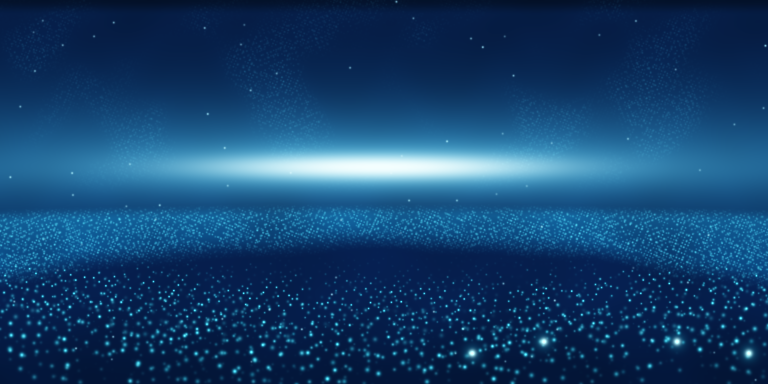
Write a WebGL 2 fragment shader that draws this background.

```glsl
#version 300 es
precision highp float;
// A blazing lens of light on a blue horizon above a sea of glowing particles.
// Vertical gradients and Gaussian glows form the scene; hashed, rotated cell
// grids scatter the grains, and layered sines break them into loose clouds.

uniform vec2 u_resolution;
out vec4 fragColor;

// Palette
const vec3 SKY_TOP    = vec3(0.022, 0.115, 0.275);
const vec3 SKY_LOW    = vec3(0.050, 0.235, 0.430);
const vec3 SEA_DEEP   = vec3(0.022, 0.120, 0.305);
const vec3 SEA_FLOOR  = vec3(0.012, 0.085, 0.220);
const vec3 HAZE       = vec3(0.130, 0.360, 0.480);
const vec3 LENS_BLUE  = vec3(0.300, 0.600, 0.720);
const vec3 LENS_WHITE = vec3(0.920, 0.980, 0.960);
const vec3 BAND_TEAL  = vec3(0.020, 0.190, 0.300);
const vec3 GRAIN      = vec3(0.220, 0.700, 0.850);
const vec3 DOT_CYAN   = vec3(0.100, 0.780, 0.920);
const vec3 STAR       = vec3(0.600, 0.900, 1.000);

// Layout, in canvas heights
const vec2  LENS_CENTER = vec2(0.985, 0.565);
const float BAND_TOP    = 0.460;
const float BAND_BOTTOM = 0.375;
const float BAND_SAG    = 0.105;
const int   GRAIN_LAYERS = 3;
const int   DOT_LAYERS   = 6;
const int   ORB_COUNT    = 4;

vec3 hash3(vec2 p) {
    vec3 q = fract(p.xyx * vec3(0.1031, 0.1030, 0.0973));
    q += dot(q, q.yxz + 33.33);
    return fract((q.xxy + q.yzz) * q.zyx);
}

// Soft bump that falls to 1/e at the given width
float bell(float x, float width) {
    float t = x / width;
    return exp(-t * t);
}

vec3 screenBlend(vec3 base, vec3 light) {
    return 1.0 - (1.0 - base) * (1.0 - clamp(light, 0.0, 1.0));
}

// Smooth cloud value in 0..1
float clouds(vec2 p) {
    float a = sin(p.x * 9.0 + 1.7 * sin(p.y * 7.0 + p.x * 3.0));
    float b = sin(p.x * 19.0 - p.y * 8.0 + 1.4 * sin(p.y * 17.0));
    float c = sin(p.y * 29.0 + 2.0 * sin(p.x * 23.0));
    return clamp(0.5 + 0.25 * a + 0.17 * b + 0.08 * c, 0.0, 1.0);
}

// One soft dot per occupied cell of a rotated grid
float dots(vec2 p, float cell, float radius, float density, float seed) {
    float c = cos(seed), s = sin(seed);
    vec2 q = mat2(c, s, -s, c) * p / cell + seed * 17.0;
    vec3 h = hash3(floor(q) + 200.0);
    float r = max(radius, 0.6 / u_resolution.y) / cell;
    float margin = min(2.0 * r, 0.45);
    vec2 center = mix(vec2(margin), vec2(1.0 - margin), h.xy);
    float brightness = mix(1.0, 0.35, h.z / density);
    return step(h.z, density) * brightness * bell(length(fract(q) - center), r);
}

void main() {
    vec2 p = gl_FragCoord.xy / u_resolution.y;
    vec2 d = p - LENS_CENTER;
    float bow = d.x * d.x;
    float cloud = clouds(p);

    // Sky and sea
    vec3 sky = mix(SKY_LOW, SKY_TOP, smoothstep(0.55, 0.95, p.y));
    vec3 sea = mix(SEA_FLOOR, SEA_DEEP, smoothstep(0.0, 0.25, p.y));
    vec3 color = mix(sea, sky, smoothstep(0.34, 0.49, p.y + 0.04 * bow));
    color *= 0.93 + 0.14 * cloud;
    color *= 1.0 - 0.4 * smoothstep(0.96, 1.0, p.y);

    // Horizon haze and lens of light
    float haze = bell(d.y, d.y > 0.0 ? 0.135 : 0.085) * (0.45 + 0.55 * bell(d.x, 0.8));
    color = screenBlend(color, HAZE * haze);
    color = screenBlend(color, LENS_BLUE * bell(d.x, 0.60) * bell(d.y, 0.052));
    float core = exp(-pow(bow / 0.16 + d.y * d.y / 0.00095, 1.2));
    color = screenBlend(color, LENS_WHITE * core);

    // Band of fine grains, sagging toward both sides
    float top = BAND_TOP - 0.015 * bow;
    float bottom = BAND_BOTTOM - BAND_SAG * bow + 0.025 * (cloud - 0.5);
    float band = smoothstep(bottom - 0.035, bottom + 0.035, p.y)
               * (1.0 - smoothstep(top - 0.025, top + 0.012, p.y));
    color = screenBlend(color, BAND_TEAL * band * (0.65 + 0.5 * cloud));

    // Dust columns rising through the sky
    float dust = smoothstep(0.45, 0.85, cloud) * smoothstep(0.48, 0.62, p.y)
               * (1.0 - 0.6 * smoothstep(0.75, 1.0, p.y));
    for (int i = 0; i < GRAIN_LAYERS; i++) {
        float k = float(i);
        float grain = dots(p, 0.008 + 0.004 * k, 0.0024 + 0.0004 * k, 0.55, 0.4 + 0.8 * k);
        color = screenBlend(color, GRAIN * grain * (0.62 * band + 0.16 * dust));
    }

    // Foreground dots, larger and lower with each layer
    float foreY = p.y - 0.07 * bow;
    for (int i = 0; i < DOT_LAYERS; i++) {
        float t = float(i) / float(DOT_LAYERS - 1);
        float zone = bell(foreY - mix(0.22, 0.03, t), mix(0.055, 0.085, t));
        float dotLight = dots(p, mix(0.018, 0.042, t), mix(0.0028, 0.0062, t), 0.48, 0.7 + 1.1 * t);
        color = screenBlend(color, (DOT_CYAN + 0.3 * dotLight) * dotLight * zone);
    }

    // Sparse stars and a short arc of bright orbs
    color = screenBlend(color, STAR * dots(p, 0.085, 0.0029, 0.28, 2.3) * 0.8);
    for (int i = 0; i < ORB_COUNT; i++) {
        float t = float(i) / float(ORB_COUNT - 1);
        vec2 orb = vec2(mix(1.23, 1.95, smoothstep(0.0, 1.0, t)), 0.08 + 0.035 * sin(3.1416 * t));
        float r = length(p - orb);
        color = screenBlend(color, LENS_WHITE * bell(r, 0.009) + 0.3 * DOT_CYAN * bell(r, 0.022));
    }
    fragColor = vec4(color, 1.0);
}
```
